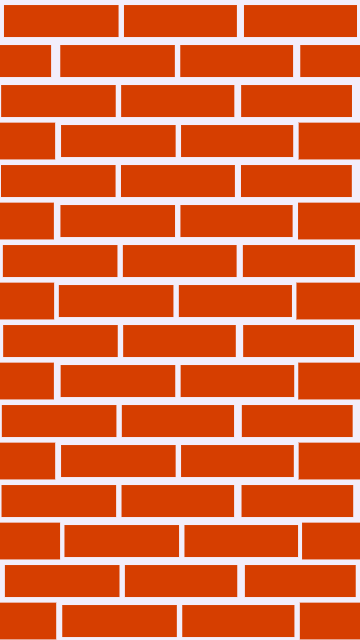
A Shadertoy shader for this pattern:

```glsl
// Draws a flat brick wall in running bond: 16 courses of 3 bricks with pale mortar.
// Each course is a wrapped row of box distances; an integer hash varies the
// course shift and brick length, and bricks crossing the side edge are larger.

const vec2 GRID = vec2(9.0, 16.0);   // canvas size in course heights
const float COLUMNS = 3.0;
const float PITCH = 3.0;             // brick spacing in course heights
const float LEFT_PAD = 0.07;
const vec3 BRICK = vec3(0.84, 0.245, 0.0);
const vec3 MORTAR = vec3(0.95, 0.935, 0.985);

// Integer hash to the range 0..1
float hash(float a, float b) {
    uint n = uint(a) * 1597334677u + uint(b) * 3812015801u + 747796405u;
    n = (n ^ (n >> 16)) * 2246822519u;
    n = (n ^ (n >> 13)) * 3266489917u;
    return float((n ^ (n >> 16)) & 65535u) / 65535.0;
}

// Signed distance to a sharp box
float boxDistance(vec2 p, vec2 center, vec2 halfSize) {
    vec2 d = abs(p - center) - halfSize;
    return max(d.x, d.y);
}

// Start of the first brick cell, staggered on alternate courses
float courseStart(float course, float staggered) {
    return 0.05 + 1.49 * staggered + 0.17 * (hash(course, 7.0) - 0.5) - LEFT_PAD;
}

// Brick length, shrinking toward the last column
float brickLength(float course, float column) {
    float cut = column * mix(0.016, 0.063, hash(course, column));
    return 2.865 - min(cut, 0.094);
}

float wallDistance(vec2 p) {
    float course = mod(floor(p.y), GRID.y);
    float staggered = 1.0 - mod(course, 2.0);

    // Wrap along the course so both sides meet
    float x = mod(p.x - courseStart(course, staggered), GRID.x);
    float column = min(floor(x / PITCH), COLUMNS - 1.0);
    vec2 local = vec2(x - column * PITCH, fract(p.y));

    // Enlarge the edge-crossing brick, except in the topmost staggered course
    bool enlarged = staggered > 0.5 && column > 1.5 && course < GRID.y - 2.0;
    float growth = enlarged ? 0.06 : 0.0;

    float halfLength = 0.5 * brickLength(course, column);
    vec2 center = vec2(LEFT_PAD + halfLength, 0.474);
    return boxDistance(local, center, vec2(halfLength, 0.4) + growth);
}

void mainImage(out vec4 fragColor, in vec2 fragCoord) {
    vec2 p = fragCoord / iResolution.xy * GRID;
    float pixel = GRID.y / iResolution.y;
    float coverage = clamp(0.5 - wallDistance(p) / pixel, 0.0, 1.0);
    fragColor = vec4(mix(MORTAR, BRICK, coverage), 1.0);
}
```
